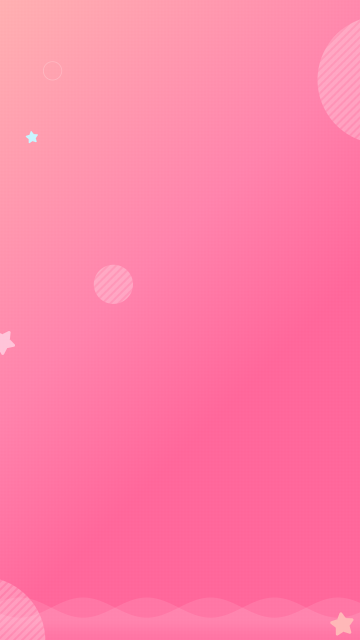
Reproduce this background procedurally as a WebGL 1 fragment shader.

```glsl
precision highp float;

uniform vec2 u_resolution;

// Lengths are in canvas widths.
const vec3 PEACH = vec3(1.0, 0.69, 0.695);
const vec3 PINK = vec3(1.0, 0.515, 0.675);
const vec3 ROSE = vec3(1.0, 0.405, 0.608);
const vec3 ICE = vec3(0.78, 0.96, 1.0);
const vec3 BLUSH = vec3(1.0, 0.77, 0.85);
const vec3 APRICOT = vec3(1.0, 0.72, 0.72);
const vec3 WHITE = vec3(1.0);

const float PINK_STOP = 1.15;
const float ROSE_STOP = 1.76;
const float GRID_PERIOD = 0.00926;
const float GRID_STRENGTH = 0.008;
const float STRIPE_PERIOD = 0.0158;
const float STRIPE_HALF = 0.32;
const float DISC_ALPHA = 0.15;
const float STRIPE_ALPHA = 0.13;
const float RING_WIDTH = 0.0022;
const float RING_ALPHA = 0.22;
const float WAVE_LEVEL = 0.090;
const float WAVE_HEIGHT = 0.028;
const float WAVE_LENGTH = 0.354;
const float WAVE_CREST = 0.231;
const float WAVE_ALPHA = 0.10;
const float STAR_INNER = 0.53;
const float STAR_ROUNDING = 0.12;
const float TAU = 6.28319;

// Antialiased coverage of the inside of a signed distance.
float cover(float d) {
  return clamp(0.5 - d * u_resolution.x, 0.0, 1.0);
}

// Five-pointed star with one tip pointing up.
float starDistance(vec2 p, float radius) {
  const vec2 fold = vec2(0.80902, -0.58779);
  const vec2 mirrored = vec2(-0.80902, -0.58779);
  p.x = abs(p.x);
  p -= 2.0 * max(dot(fold, p), 0.0) * fold;
  p -= 2.0 * max(dot(mirrored, p), 0.0) * mirrored;
  p.x = abs(p.x);
  p.y -= radius;
  vec2 side = STAR_INNER * vec2(-fold.y, fold.x) - vec2(0.0, 1.0);
  float h = clamp(dot(p, side) / dot(side, side), 0.0, radius);
  return length(p - side * h) * sign(p.y * side.x - p.x * side.y);
}

vec3 addStar(vec3 base, vec2 p, float radius, float tilt, vec3 color) {
  float c = cos(tilt);
  float s = sin(tilt);
  vec2 q = vec2(c * p.x + s * p.y, c * p.y - s * p.x);
  float rounding = radius * STAR_ROUNDING;
  return mix(base, color, cover(starDistance(q, radius - rounding) - rounding));
}

// Translucent disc crossed by rising diagonal stripes.
vec3 addStripedDisc(vec3 base, vec2 p, float radius) {
  float across = (p.x - p.y) * 0.70711 / STRIPE_PERIOD;
  float stripe = cover((abs(fract(across) - 0.5) - STRIPE_HALF) * STRIPE_PERIOD);
  float alpha = DISC_ALPHA + STRIPE_ALPHA * stripe;
  return mix(base, WHITE, alpha * cover(length(p) - radius));
}

vec3 background(vec2 p, float height) {
  float t = p.x + height - p.y;
  vec3 color = mix(PEACH, PINK, clamp(t / PINK_STOP, 0.0, 1.0));
  color = mix(color, ROSE, smoothstep(0.0, 1.0, 0.0) +
              clamp((t - PINK_STOP) / (ROSE_STOP - PINK_STOP), 0.0, 1.0));
  // Faint woven grid
  vec2 weave = cos(TAU * p / GRID_PERIOD);
  color.gb += GRID_STRENGTH * 0.5 * (weave.x + weave.y);
  return color;
}

// Two opposed waves, fading toward the bottom edge.
vec3 addWaves(vec3 base, vec2 p) {
  float fade = mix(0.45, 1.0, smoothstep(0.0, WAVE_LEVEL - WAVE_HEIGHT, p.y));
  for (int i = 0; i < 2; i++) {
    float phase = TAU * ((p.x - WAVE_CREST) / WAVE_LENGTH + 0.5 * float(i));
    float crest = WAVE_LEVEL + WAVE_HEIGHT * cos(phase);
    base = mix(base, WHITE, WAVE_ALPHA * fade * cover(p.y - crest));
  }
  return base;
}

void main() {
  vec2 p = gl_FragCoord.xy / u_resolution.x;
  float height = u_resolution.y / u_resolution.x;
  vec3 color = addWaves(background(p, height), p);

  // Discs and ring
  color = addStripedDisc(color, p - vec2(1.060, 1.556), 0.178);
  color = addStripedDisc(color, p - vec2(0.315, 0.988), 0.0544);
  color = addStripedDisc(color, p - vec2(-0.053, -0.003), 0.179);
  float ring = abs(length(p - vec2(0.146, 1.581)) - 0.0255) - 0.5 * RING_WIDTH;
  color = mix(color, WHITE, RING_ALPHA * cover(ring));

  // Stars
  color = addStar(color, p - vec2(0.089, 1.396), 0.0175, 0.14, ICE);
  color = addStar(color, p - vec2(0.007, 0.828), 0.036, -0.61, BLUSH);
  color = addStar(color, p - vec2(0.951, 0.043), 0.034, 0.14, APRICOT);

  gl_FragColor = vec4(color, 1.0);
}
```
